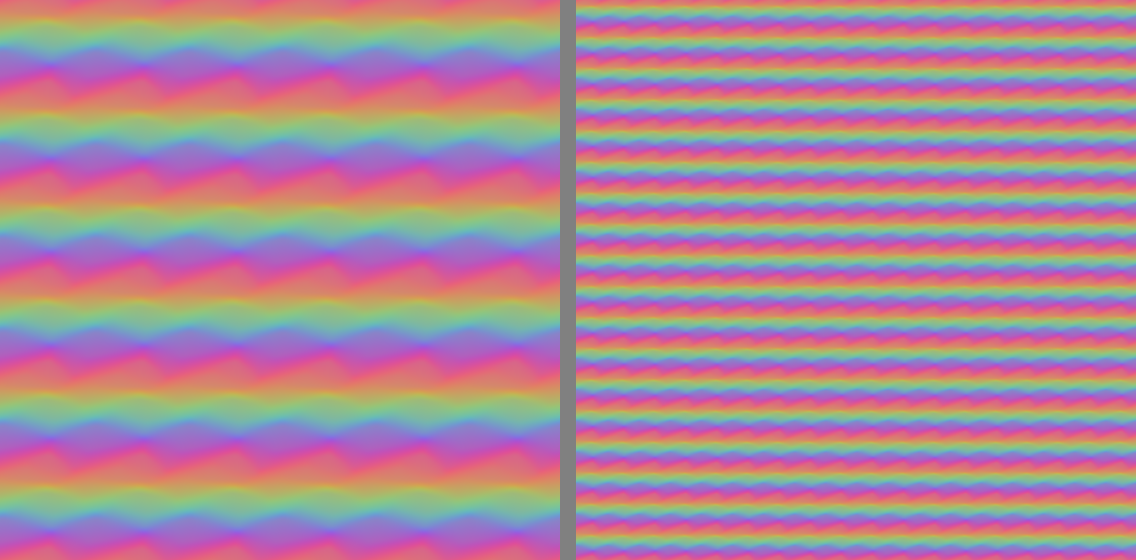
Left, the tile; right, the same tile 3 across and 3 down.
A three.js fragment shader for this background:

```glsl
// Six by six tiles of soft rainbow waves with skewed crests.
// Each tile stacks ridge-shaped contours of equal hue; the hue is interpolated
// between them, softened, and made more vivid where the bands are squeezed.

varying vec2 vUv;

const float REPEATS = 6.0;
const float TAU = 6.2831853;
const float SOFTNESS = 0.016;

// Contours of one tile: mean height, amplitude, crest position, rising share
const vec4 PINK   = vec4(0.062, 0.180, 0.535, 0.75);
const vec4 PURPLE = vec4(0.214, 0.100, 0.545, 0.60);
const vec4 BLUE   = vec4(0.401, 0.130, 0.030, 0.48);
const vec4 TEAL   = vec4(0.531, 0.080, 0.200, 0.62);
const vec4 GREEN  = vec4(0.703, 0.085, 0.500, 0.60);
const vec4 ORANGE = vec4(0.839, 0.040, 0.000, 0.40);
const vec4 RED    = vec4(0.953, 0.110, 0.280, 0.56);
const vec4 NEXT_TILE = vec4(1.0, 0.0, 0.0, 0.0);

// Skewed triangle wave of period one, from -0.5 to 0.5
float ridge(float x, float crest, float rise) {
  float p = fract(x - crest + rise);
  return min(p / rise, (1.0 - p) / (1.0 - rise)) - 0.5;
}

float contour(float x, vec4 shape) {
  return shape.x + shape.y * ridge(x, shape.z, shape.w);
}

// Climbs by one between two contours, once per tile
float climb(vec2 p, vec4 lower, vec4 upper) {
  float low = contour(p.x, lower);
  float span = contour(p.x, upper) - low;
  float y = p.y - low;
  return floor(y) + min(fract(y) / span, 1.0);
}

// Continuous hue, one full turn per tile upwards
float hueTurns(vec2 p) {
  float wide = climb(p, PINK, PURPLE) + climb(p, PURPLE, BLUE)
             + climb(p, BLUE, TEAL) + climb(p, TEAL, GREEN)
             + climb(p, GREEN, ORANGE);
  float narrow = climb(p, ORANGE, RED) + climb(p, RED, PINK + NEXT_TILE);
  return wide / 6.0 + narrow / 12.0;
}

vec3 rainbow(float turns, float vividness) {
  vec3 base = vec3(0.675, 0.540, 0.595);
  vec3 phase = vec3(0.06, 0.41, 0.71);
  return base + vividness * cos(TAU * (turns + phase));
}

void main() {
  vec2 p = vUv * REPEATS;

  // Average the hue over a small grid and fit its vertical slope
  float turns = 0.0;
  float slope = 0.0;
  for (int j = -2; j <= 2; j++) {
    for (int i = -2; i <= 2; i++) {
      vec2 offset = vec2(float(i), float(j));
      float h = hueTurns(p + offset * SOFTNESS);
      turns += h / 25.0;
      slope += h * offset.y / (50.0 * SOFTNESS);
    }
  }

  // Squeezed bands are more saturated
  float vividness = clamp(0.15 + 0.065 * slope, 0.16, 0.31);
  gl_FragColor = vec4(rainbow(turns, vividness), 1.0);
}
```
